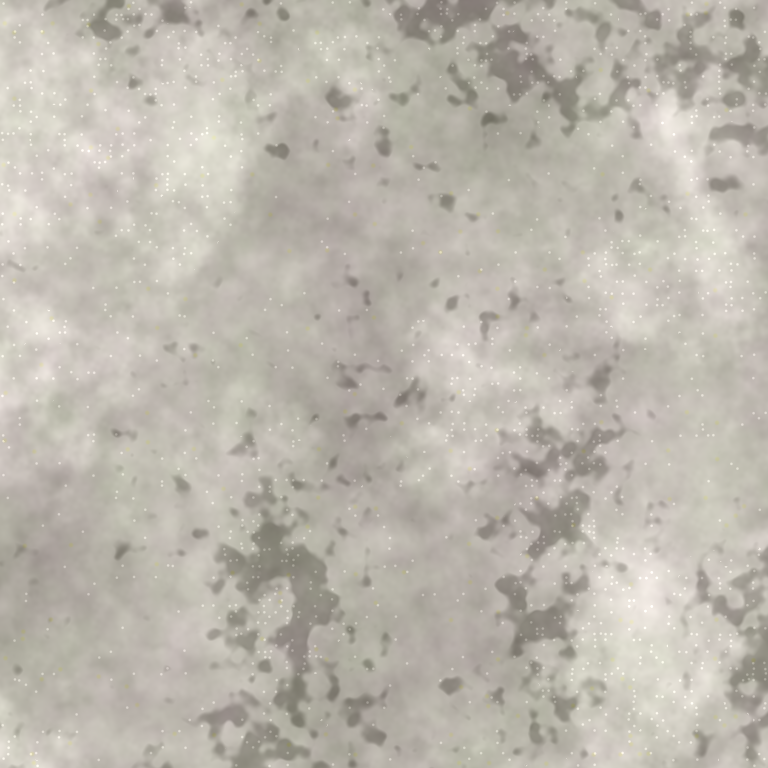
A three.js fragment shader for this texture:

```glsl
// Weathered pale stone: soft warm grey clouds, grainy dark clumps, chalky glows and tiny flecks.
#define CLOUD_SCALE 5.0
#define CLUMP_SCALE 5.5
#define GRAIN_SCALE 46.0
#define FLECK_SCALE 135.0
#define BASE_TONE 0.708
#define CLOUD_CONTRAST 0.26
#define MOTTLE_CONTRAST 0.13
#define CLUMP_DEPTH 0.175
#define GLOW_GAIN 0.13
#define FLECK_GAIN 0.13
#define TINT_GAIN 0.045

varying vec2 vUv;

// Sine-free hash of a lattice point, 0 to 1
float hash(vec2 p) {
  vec3 q = fract(vec3(p.xyx) * 0.1031);
  q += dot(q, q.yzx + 33.33);
  return fract((q.x + q.y) * q.z);
}

// Smooth value noise, 0 to 1
float noise(vec2 p) {
  vec2 cell = floor(p);
  vec2 f = fract(p);
  f = f * f * (3.0 - 2.0 * f);
  float low = mix(hash(cell), hash(cell + vec2(1.0, 0.0)), f.x);
  float high = mix(hash(cell + vec2(0.0, 1.0)), hash(cell + vec2(1.0, 1.0)), f.x);
  return mix(low, high, f.y);
}

// Layered noise; each octave is turned to hide the lattice
float fbm(vec2 p, int octaves) {
  float sum = 0.0;
  float total = 0.0;
  float weight = 1.0;
  for (int i = 0; i < 6; i++) {
    if (i >= octaves) break;
    sum += weight * noise(p);
    total += weight;
    weight *= 0.55;
    p = mat2(0.8, 0.6, -0.6, 0.8) * p * 2.03 + 17.3;
  }
  return sum / total;
}

// Small round flecks, one per chosen cell
float flecks(vec2 p, float share) {
  vec2 cell = floor(p);
  vec2 jitter = vec2(hash(cell + 41.0), hash(cell + 83.0));
  float d = length(fract(p) - mix(vec2(0.35), vec2(0.65), jitter));
  return step(hash(cell + 7.0), share) * (1.0 - smoothstep(0.08, 0.35, d));
}

// Warm grey of a given lightness
vec3 stoneColor(float tone) {
  return vec3(tone + 0.018, tone, tone - 0.038);
}

void main() {
  vec2 p = vUv;

  // Broad clouds and fine pebbly mottling
  float cloud = fbm(p * CLOUD_SCALE + 3.7, 5);
  float mottle = fbm(p * GRAIN_SCALE * 0.8 + 61.0, 3);
  float tone = BASE_TONE + CLOUD_CONTRAST * (cloud - 0.5) + MOTTLE_CONTRAST * (mottle - 0.5);

  // Chalky glows with a dusty edge
  float glowField = fbm(p * 4.6 + 29.0, 4) + 0.12 * (mottle - 0.5);
  float glow = smoothstep(0.53, 0.83, glowField);
  tone += GLOW_GAIN * glow;

  // Dark grains gathered into ragged clumps
  float clump = fbm(p * CLUMP_SCALE + 101.0, 4);
  float grain = fbm(p * GRAIN_SCALE + 211.0, 2);
  float crust = 1.1 * (clump - 0.5) + 0.9 * (grain - 0.5) - 0.25 * glow;
  float dark = smoothstep(0.07, 0.31, crust);
  tone -= CLUMP_DEPTH * dark;

  // Pale flecks, thickest in the clumps and glows
  float clumpArea = smoothstep(0.5, 0.68, clump);
  float paleShare = 0.03 + 0.17 * max(clumpArea, glow);
  tone += FLECK_GAIN * flecks(p * FLECK_SCALE, paleShare);

  // Drift between pinkish and greenish grey, with rare yellow flecks
  float tint = 0.6 * noise(p * 13.0 + 151.0) + 0.4 * noise(p * 44.0 + 307.0) - 0.5;
  vec3 color = stoneColor(tone) + TINT_GAIN * tint * vec3(0.5, -0.4, 0.7);
  float yellow = flecks(p * FLECK_SCALE * 0.6 + 57.0, 0.025);
  color += yellow * vec3(0.01, 0.01, -0.09);

  gl_FragColor = vec4(clamp(color, 0.0, 1.0), 1.0);
}
```
